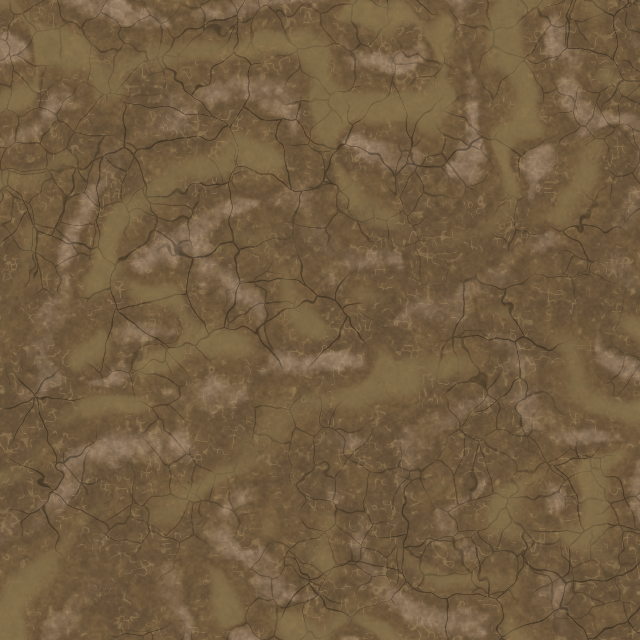
A three.js fragment shader for this texture:

```glsl
// Weathered earth: pale winding ridges over brown ground with smooth olive pools.
// Ridges are phasor noise (blended wave packets normalised by their magnitude);
// cracks are warped cellular borders, and the grit is layered value noise.

#define RIDGE_CELL 0.19
#define RIDGE_PERIOD 0.142
#define CRACK_CELLS 11.0
#define CRACK_WIDTH 0.0019
#define CRACK_DEPTH 0.30
#define GRIT_SCALE 230.0
#define GRIT_AMOUNT 0.10
#define BROWN vec3(0.450, 0.358, 0.240)
#define UMBER vec3(0.405, 0.324, 0.225)
#define OLIVE vec3(0.515, 0.438, 0.290)
#define PALE vec3(0.570, 0.478, 0.382)
#define FLECK vec3(0.570, 0.480, 0.325)

varying vec2 vUv;

vec2 hash2(vec2 p) {
  vec3 q = fract(p.xyx * vec3(0.1031, 0.1030, 0.0973));
  q += dot(q, q.yzx + 33.33);
  return fract((q.xx + q.yz) * q.zy);
}

float noise(vec2 p) {
  vec2 i = floor(p), f = fract(p);
  f = f * f * (3.0 - 2.0 * f);
  float low = mix(hash2(i).x, hash2(i + vec2(1.0, 0.0)).x, f.x);
  float high = mix(hash2(i + vec2(0.0, 1.0)).x, hash2(i + 1.0).x, f.x);
  return mix(low, high, f.y);
}

float fbm(vec2 p) {
  float sum = 0.0, amp = 0.53;
  for (int k = 0; k < 4; k++) {
    sum += amp * noise(p);
    p = mat2(0.8, 0.6, -0.6, 0.8) * p * 2.03 + 17.3;
    amp *= 0.5;
  }
  return sum;
}

// Height from -1 (valley) to 1 (crest), with forks and loose ends.
float ridgeHeight(vec2 p) {
  float bend = 0.5 + (noise(p * 2.3) - 0.5) * 5.0;
  vec2 q = p / RIDGE_CELL, cell = floor(q), wave = vec2(0.0);
  float turns = 6.2832 * RIDGE_CELL / RIDGE_PERIOD;
  for (int y = -1; y <= 1; y++)
  for (int x = -1; x <= 1; x++)
  for (int k = 0; k < 2; k++) {
    vec2 id = cell + vec2(float(x), float(y));
    vec2 seed = id + float(k) * 57.0;
    vec2 d = q - id - hash2(seed);
    vec2 rnd = hash2(seed + 113.0);
    float angle = bend + (rnd.x - 0.5) * 1.7;
    float weight = max(0.0, 1.0 - dot(d, d));
    float phase = turns * dot(d, vec2(cos(angle), sin(angle))) + 6.2832 * rnd.y;
    wave += weight * weight * vec2(cos(phase), sin(phase));
  }
  return wave.x / (length(wave) + 0.12);
}

// Distance to the nearest cell border, in cells.
float borderDistance(vec2 p) {
  vec2 cell = floor(p), a = vec2(9.0), b = vec2(9.0);
  for (int y = -1; y <= 1; y++)
  for (int x = -1; x <= 1; x++) {
    vec2 id = cell + vec2(float(x), float(y));
    vec2 d = id + hash2(id + 41.0) - p;
    if (dot(d, d) < dot(a, a)) { b = a; a = d; }
    else if (dot(d, d) < dot(b, b)) b = d;
  }
  return (dot(b, b) - dot(a, a)) / (2.0 * length(b - a) + 0.001);
}

// Broken crack lines: only stretches inside the noise mask stay.
float crackLines(vec2 p, float cells) {
  float d = borderDistance(p * cells) / cells;
  float mask = smoothstep(0.46, 0.66, noise(p * cells * 0.65 + 5.0));
  return mask * (1.0 - smoothstep(0.2 * CRACK_WIDTH, CRACK_WIDTH, d));
}

void main() {
  vec2 p = vUv + 3.0;
  vec2 wobble = vec2(fbm(p * 9.0), fbm(p * 9.0 + 31.0)) - 0.5;
  vec2 jag = vec2(noise(p * 55.0), noise(p * 55.0 + 19.0)) - 0.5;
  float broad = fbm(p * 5.0 + 11.0) - 0.5;
  float mottle = fbm(p * 27.0) - 0.5;
  float fine = fbm(p * 85.0) - 0.5;
  float height = ridgeHeight(p + wobble * 0.05) + mottle * 0.45 + fine * 0.35;

  // Layers by height: pools, ground, dark banks, crests.
  float pool = smoothstep(0.50, 1.05, -height + broad * 1.6);
  float crest = smoothstep(0.52, 1.0, height) * smoothstep(-0.28, 0.10, broad + mottle * 0.4);
  float bank = smoothstep(-0.1, 0.35, height) * (1.0 - smoothstep(0.45, 0.8, height));
  vec3 color = mix(BROWN, UMBER, smoothstep(-0.12, 0.2, mottle - broad * 0.6));
  color = mix(color, UMBER, bank * 0.55);
  color = mix(color, OLIVE, pool * 0.85);
  color = mix(color, PALE, crest * 0.85);

  // Grit and squiggly flecks, calmer inside the pools.
  float rough = 1.0 - 0.6 * pool;
  float squiggle = 1.0 - abs(2.0 * noise(p * 125.0 + jag) - 1.0);
  float fleck = smoothstep(0.74, 0.98, squiggle) * smoothstep(-0.08, 0.2, fine + mottle * 0.5);
  color = mix(color, mix(FLECK, PALE * 1.08, crest), fleck * rough * 0.55);
  float grit = noise(p * GRIT_SCALE) + 0.6 * noise(p * GRIT_SCALE * 1.7) - 0.8;
  color *= 1.0 + rough * (GRIT_AMOUNT * grit + 0.20 * fine) + 0.08 * mottle;

  // Fine dark cracks at two sizes.
  vec2 bent = p + wobble * 0.07 + jag * 0.010;
  float crack = max(crackLines(bent, CRACK_CELLS), 0.7 * crackLines(bent + 8.0, CRACK_CELLS * 1.8));
  color *= 1.0 - CRACK_DEPTH * crack * (1.0 - 0.5 * pool);
  gl_FragColor = vec4(color, 1.0);
}
```
